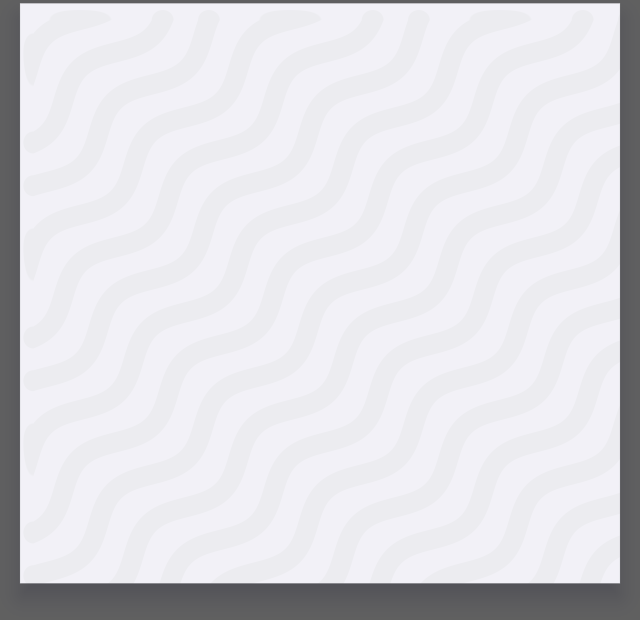
This pattern is drawn by a Shadertoy shader. Its source:

```glsl
// Pale card with diagonal round-ended wavy bands and a soft drop shadow on grey.
#define CELL vec2(0.3387, 0.3145)     // repeat across and down, in canvas heights
#define BANDS 3.0                     // bands per cell
#define WAVE_HEIGHT 0.09
#define WAVE_SHIFT 0.034
#define BAND_SHIFT 0.82
#define HALF_WIDTH 0.0161
#define CARD_MIN vec2(0.0323, 0.0591)
#define CARD_MAX vec2(1.0, 0.9946)
#define END_LINES vec2(0.0538, 0.9677) // left and top limits of the bands
#define SHADOW_DROP 0.022
#define SHADOW_BLUR 0.045

const float TAU = 6.2831853;

float boxDistance(vec2 p, vec2 lo, vec2 hi) {
    vec2 d = abs(p - 0.5 * (lo + hi)) - 0.5 * (hi - lo);
    return length(max(d, 0.0)) + min(max(d.x, d.y), 0.0);
}

// Wave phase in x, measured from the nearest band centre; its gradient in yz.
vec3 wavePhase(vec2 p) {
    vec2 c = vec2(p.x, 1.0 - p.y) / CELL;
    float angle = TAU * (c.x - c.y - WAVE_SHIFT);
    float phase = c.x + c.y - BAND_SHIFT + WAVE_HEIGHT * cos(angle);
    phase -= round(phase * BANDS) / BANDS;
    float slope = WAVE_HEIGHT * TAU * sin(angle);
    return vec3(phase, vec2(1.0 - slope, -1.0 - slope) / CELL);
}

// Distance to the nearest centre line, walking down the gradient.
float waveDistance(vec2 p) {
    vec2 foot = p;
    for (int i = 0; i < 2; i++) {
        vec3 w = wavePhase(foot);
        foot -= w.x * w.yz / dot(w.yz, w.yz);
    }
    return length(p - foot);
}

// Bands stop at the end lines; the overshoot rounds their tips.
float bandDistance(vec2 p) {
    vec2 inside = vec2(max(p.x, END_LINES.x), min(p.y, END_LINES.y));
    return length(vec2(waveDistance(inside), length(p - inside))) - HALF_WIDTH;
}

float coverage(float d, float pixel) {
    return 1.0 - smoothstep(-0.7 * pixel, 0.7 * pixel, d);
}

void mainImage(out vec4 fragColor, in vec2 fragCoord) {
    vec2 p = fragCoord / iResolution.y;
    float pixel = 1.0 / iResolution.y;

    vec3 backdrop = vec3(0.375, 0.375, 0.378);
    vec3 shadowColor = vec3(0.300, 0.300, 0.330);
    vec3 cardColor = vec3(0.949, 0.947, 0.968);
    vec3 bandColor = vec3(0.925, 0.924, 0.941);

    // Backdrop and shadow
    vec2 drop = vec2(0.0, SHADOW_DROP);
    float shadowEdge = boxDistance(p + drop, CARD_MIN + 0.008, CARD_MAX - 0.008);
    float shadow = 1.0 - smoothstep(-SHADOW_BLUR, SHADOW_BLUR, shadowEdge);
    vec3 color = mix(backdrop, shadowColor, shadow);

    // Card and bands
    vec3 card = mix(cardColor, bandColor, coverage(bandDistance(p), pixel));
    color = mix(color, card, coverage(boxDistance(p, CARD_MIN, CARD_MAX), pixel));

    fragColor = vec4(color, 1.0);
}
```
